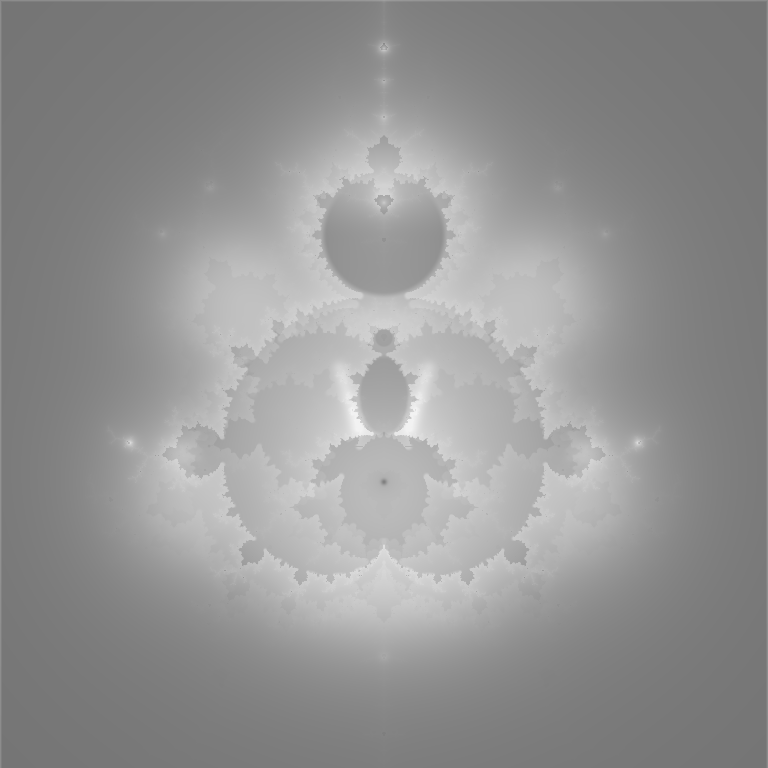
Give the GLSL for this background, as a Shadertoy shader.

```glsl
// Grey orbit-density cloud of the escaping quadratic map, spike pointing up.
// Each point is solved back to the parameters whose first three orbit steps land
// on it; their summed density adds fine detail to a soft halo built from discs.

const float SPAN = 3.109;               // height of the view in the complex plane
const float TOP_REAL = -1.951;          // real value at the top edge
const int   ESCAPE_STEPS = 30;
const int   ROOT_PASSES = 9;
const float BAILOUT = 16.0;
const float SLOW_CAP = 13.0;            // weight that slow escapes level off to
const float LATER_WEIGHT = 0.75;        // strength of the second and third steps
const float BACKGROUND = 0.455;
const float HALO_GAIN = 0.25;
const float HALO_REACH = 0.18;
const float DETAIL_GAIN = 0.11;
const float DENSITY_FLOOR = 3.5;
const float DENSITY_MID = 6.6;
const vec2  ONE = vec2(1.0, 0.0);

// Sparks: real part, imaginary part, brightness
const vec3 SPARKS[8] = vec3[8](
    vec3(-1.755, 0.0, 0.32), vec3(-1.62, 0.0, 0.12), vec3(-1.475, 0.0, 0.12),
    vec3(-1.13, 0.0, 0.18), vec3(-0.158, 1.028, 0.25), vec3(-1.194, 0.704, 0.08),
    vec3(-1.004, 0.895, 0.07), vec3(0.708, 0.0, 0.06));

vec2 cmul(vec2 a, vec2 b) { return vec2(a.x * b.x - a.y * b.y, a.x * b.y + a.y * b.x); }
vec2 cdiv(vec2 a, vec2 b) { return vec2(dot(a, b), a.y * b.x - a.x * b.y) / (dot(b, b) + 1e-12); }
vec2 csqrt(vec2 a) {
    float r = length(a);
    return vec2(sqrt(max(0.5 * (r + a.x), 0.0)),
                (a.y < 0.0 ? -1.0 : 1.0) * sqrt(max(0.5 * (r - a.x), 0.0)));
}

float bump(float d, float width) { return exp(-d * d / (width * width)); }

float segmentDistance(vec2 p, vec2 a, vec2 b) {
    vec2 ab = b - a;
    return length(p - a - ab * clamp(dot(p - a, ab) / dot(ab, ab), 0.0, 1.0));
}

// Density carried by parameter c where its orbit point moves by 'slope' per unit c.
// Unescaped orbits count as bounded only if their derivative stays small.
float escapeDensity(vec2 c, vec2 slope) {
    vec2 z = c, d = ONE;
    float spread = 1.0 / (dot(slope, slope) + 0.03);
    for (int i = 0; i < ESCAPE_STEPS; i++) {
        float r2 = dot(z, z);
        if (r2 > BAILOUT * BAILOUT) {
            float steps = float(i) + 1.0 - log2(0.5 * log(r2) / log(BAILOUT));
            return SLOW_CAP * (1.0 - exp(-max(steps, 1.0) / SLOW_CAP)) * spread;
        }
        d = 2.0 * cmul(z, d) + ONE;
        z = cmul(z, z) + c;
    }
    return 0.9 * SLOW_CAP * smoothstep(2.5, 4.5, log(length(d) + 1.0)) * spread;
}

// One simultaneous root correction for the third orbit step landing on z
vec2 refine(vec2 c, vec2 p, vec2 q, vec2 r, vec2 z) {
    vec2 second = cmul(c, c) + c;
    return c - cdiv(cmul(second, second) + c - z, cmul(cmul(c - p, c - q), c - r));
}

float thirdDensity(vec2 c) {
    return escapeDensity(c, 2.0 * cmul(cmul(c, c) + c, 2.0 * c + ONE) + ONE);
}

float orbitDensity(vec2 z) {
    // Second step has two parameters
    vec2 root = csqrt(ONE + 4.0 * z);
    float later = escapeDensity(0.5 * (root - ONE), root)
                + escapeDensity(-0.5 * (root + ONE), root);
    // Third step has four, started on a tilted square
    vec2 a = vec2(0.6, 0.47), b = vec2(-0.97, 1.1), c = vec2(-1.6, -0.47), d = vec2(-0.03, -1.1);
    for (int i = 0; i < ROOT_PASSES; i++) {
        a = refine(a, b, c, d, z);
        b = refine(b, a, c, d, z);
        c = refine(c, a, b, d, z);
        d = refine(d, a, b, c, z);
    }
    later += thirdDensity(a) + thirdDensity(b) + thirdDensity(c) + thirdDensity(d);
    return escapeDensity(z, ONE) + LATER_WEIGHT * later;
}

// Soft union of the discs that carry the halo
float bodyDistance(vec2 z) {
    const float blend = 0.06;
    float sum = exp(-(length(z - vec2(-0.12, 0.0)) - 0.68) / blend)
              + exp(-(length(z - vec2(-1.0, 0.0)) - 0.32) / blend)
              + exp(-(length(z - vec2(-0.74, 0.58)) - 0.17) / blend)
              + exp(-(length(z - vec2(0.05, 0.72)) - 0.18) / blend);
    return -blend * log(sum + 1e-20);
}

float softTone(vec2 z) {
    float d = bodyDistance(z);
    float tone = BACKGROUND + HALO_GAIN * exp(-0.5 * (d + sqrt(d * d + 0.01)) / HALO_REACH);
    // Head disc, bright core and crown
    tone -= 0.12 * smoothstep(0.26, 0.23, length(z + ONE)) * smoothstep(-1.25, -0.98, z.x);
    tone += 0.10 * bump(length(z - vec2(0.06, 0.0)), 0.36);
    tone += 0.04 * bump(length((z + vec2(0.66, 0.0)) * vec2(1.0, 0.4)), 0.09);
    // Slanted streaks, egg, bead and central dot
    tone += 0.08 * bump(segmentDistance(z, vec2(-0.46, 0.18), vec2(-0.22, 0.11)), 0.03);
    tone -= 0.06 * smoothstep(1.0, 0.85, length((z + vec2(0.35, 0.0)) / vec2(0.17, 0.105)));
    tone -= 0.05 * smoothstep(0.04, 0.03, length(z + vec2(0.583, 0.0)));
    tone -= 0.20 * bump(length(z), 0.012) + 0.03 * bump(length(z), 0.05);
    // Side flares and scattered sparks
    tone += 0.08 * bump(length(z - vec2(-0.12, 0.83)), 0.07);
    for (int i = 0; i < 8; i++) tone += SPARKS[i].z * exp(-length(z - SPARKS[i].xy) / 0.016);
    return tone;
}

void mainImage(out vec4 fragColor, in vec2 fragCoord) {
    vec2 uv = fragCoord / iResolution.xy;
    float pixel = SPAN / iResolution.y;
    vec2 z = vec2(TOP_REAL + SPAN * (1.0 - uv.y), abs(fragCoord.x - 0.5 * iResolution.x) * pixel);
    float detail = DETAIL_GAIN * log((orbitDensity(z) + DENSITY_FLOOR) / DENSITY_MID);
    // Thin pale rim on the top and sides
    float rim = min(min(uv.x, 1.0 - uv.x), 1.0 - uv.y);
    float tone = softTone(z) + clamp(detail, -0.08, 0.15) + 0.09 * smoothstep(0.003, 0.0005, rim);
    fragColor = vec4(vec3(clamp(tone, 0.0, 0.95)), 1.0);
}
```
